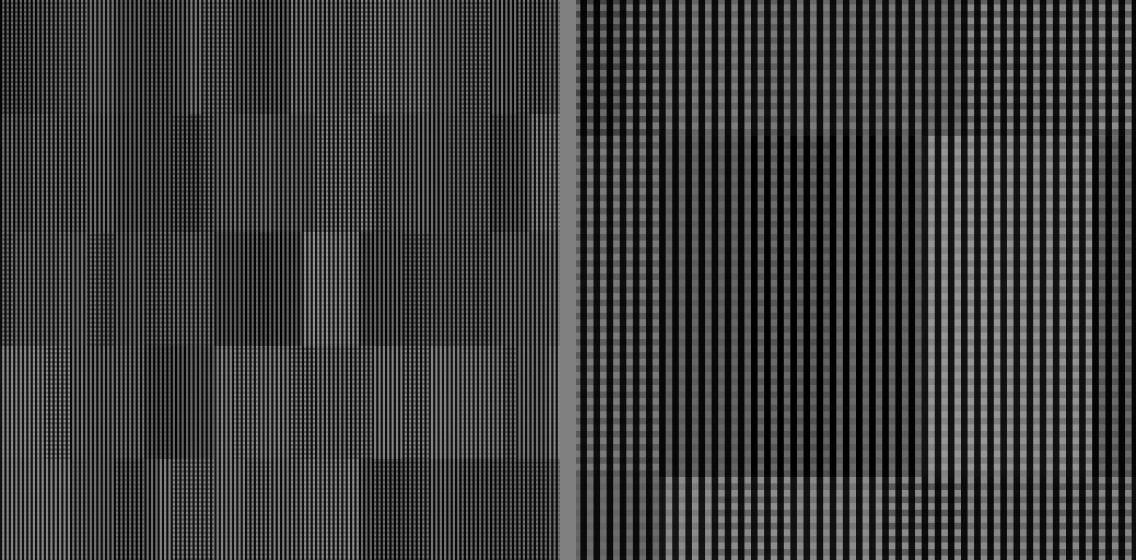
Left: the whole. Right: its middle third, enlarged.
This pattern is drawn by a WebGL 2 fragment shader. Its source:

```glsl
#version 300 es
precision highp float;
// Grey mesh of fine upright beaded bars, shaded in broad bands of uneven blocks.

uniform vec2 u_resolution;
out vec4 fragColor;

const float BEADS = 128.0;        // bars across and beads down
const float CELL_BEADS = 3.282;   // beads in the width of a cell
const float BAND_BEADS = 26.3;    // beads in the height of a band
const float RUN_CELLS = 4.2;      // mean width of a shaded block, in cells
const float BAR_WIDTH = 0.5;
const float BEAD_HEIGHT = 0.5;

const float GROUND_DARK = 0.0;
const float GROUND_LIGHT = 0.1;
const float BAR_DARK = 0.4;
const float BAR_LIGHT = 0.58;

float hash(vec2 p) {
    vec3 q = fract(vec3(p.xyx) * 0.1031);
    q += dot(q, q.yzx + 33.33);
    return fract((q.x + q.y) * q.z);
}

// One-dimensional cellular noise: a constant value over each uneven run.
float runValue(float column, float band, float seed, float runLength) {
    float x = (column + 0.5) / runLength;
    float home = floor(x);
    float nearest = 1e3;
    float value = 0.0;
    for (int i = -1; i <= 1; i++) {
        vec2 id = vec2(home + float(i), band * 7.0 + seed);
        float gap = abs(id.x + hash(id + 11.0) - x);
        if (gap < nearest) {
            nearest = gap;
            value = hash(id + 47.0);
        }
    }
    return value;
}

// Smooth coverage of a span that ends at the far edge of a unit cell.
float span(float position, float size, float pixel) {
    float inside = 0.5 * size - abs(fract(position + 0.5 * size - 0.5) - 0.5);
    return clamp(inside / pixel + 0.5, 0.0, 1.0);
}

void main() {
    vec2 uv = gl_FragCoord.xy / u_resolution;
    vec2 grid = uv * BEADS;
    vec2 pixel = BEADS / u_resolution;

    // Blocks snap to whole beads; bands are counted from the top.
    vec2 bead = floor(grid);
    float column = floor((bead.x + 0.5) / CELL_BEADS);
    float band = floor((BEADS - bead.y - 0.5) / BAND_BEADS);

    // Ground and bars mostly lighten together from block to block.
    float shade = runValue(column, band, 3.0, RUN_CELLS);
    float depth = runValue(column, band, 101.0, RUN_CELLS);
    float beadDepth = mix(0.05, 0.38, runValue(column, band, 211.0, 2.0));
    float jitter = (hash(vec2(column, band + 61.0)) - 0.5) * 0.03;

    float ground = mix(GROUND_DARK, GROUND_LIGHT, mix(shade, depth, 0.35));
    float bar = mix(BAR_DARK, BAR_LIGHT, shade) + jitter;

    // Bars on the ground, with the gaps between beads dimmed.
    float tone = mix(ground, bar, span(grid.x, BAR_WIDTH, pixel.x));
    tone *= 1.0 - beadDepth * (1.0 - span(grid.y, BEAD_HEIGHT, pixel.y));

    fragColor = vec4(vec3(tone), 1.0);
}
```
